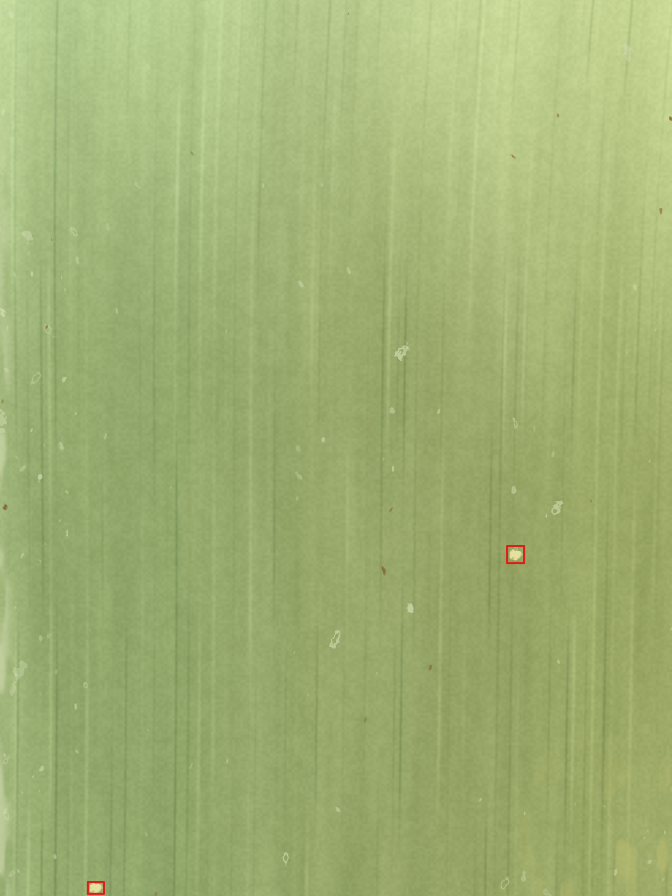
Give the GLSL for this texture, as a Shadertoy shader.

```glsl
// A pale green leaf blade seen close up: a soft light gradient, fine upright
// veins made of stretched noise and jittered lines, then ragged pale flecks
// and rust specks scattered by cell, and two thin red marker frames.

const vec3 SHADE_GREEN = vec3(0.588, 0.652, 0.412);
const vec3 LIGHT_GREEN = vec3(0.765, 0.838, 0.595);
const vec3 FLECK_PALE  = vec3(0.83, 0.87, 0.70);
const vec3 SPOT_CREAM  = vec3(0.90, 0.88, 0.62);
const vec3 SCAR_YELLOW = vec3(0.74, 0.74, 0.43);
const vec3 RUST        = vec3(0.48, 0.34, 0.18);
const vec3 MARKER_RED  = vec3(0.85, 0.13, 0.10);

float hash(vec2 p) {
    vec3 q = fract(vec3(p.xyx) * 0.1031);
    q += dot(q, q.yzx + 33.33);
    return fract((q.x + q.y) * q.z);
}

float noise(vec2 p) {
    vec2 i = floor(p), f = fract(p);
    f = f * f * (3.0 - 2.0 * f);
    return mix(mix(hash(i), hash(i + vec2(1, 0)), f.x),
               mix(hash(i + vec2(0, 1)), hash(i + vec2(1, 1)), f.x), f.y);
}

// Broad light: bright at the top, warm on the right, greener on the left
vec3 leafTone(vec2 uv) {
    float sway = 0.03 * sin(uv.x * 7.0 + 1.0) + 0.02 * sin(uv.x * 15.0 + uv.y * 4.0);
    float lift = smoothstep(0.48, 1.15, uv.y + 0.12 * (uv.x - 0.5) + sway);
    vec3 tone = mix(SHADE_GREEN, LIGHT_GREEN, lift);
    tone += vec3(0.022, 0.010, -0.010) * smoothstep(0.45, 1.0, uv.x);
    tone += vec3(-0.018, 0.0, 0.004) * smoothstep(0.5, 0.2, uv.x);
    return tone + 0.05 * smoothstep(0.09, 0.0, uv.x);
}

// Soft bands of several widths, stretched along the blade
float streaks(vec2 p) {
    float sum = 0.0, amp = 0.5, freq = 28.0;
    for (int i = 0; i < 4; i++) {
        sum += amp * (noise(vec2(p.x * freq, p.y * (2.0 + freq * 0.04)) + float(i) * 19.0) - 0.5);
        freq *= 1.9;
        amp *= 0.8;
    }
    return sum;
}

// Thin lines, one per column, fading in and out along their length
float veinLines(vec2 p, float columns, float width, float px) {
    float col = floor(p.x * columns);
    float x = (fract(p.x * columns) - 0.2 - 0.6 * hash(vec2(col, 3.0))) / columns;
    float fade = smoothstep(0.35, 0.85, noise(vec2(col * 7.3, p.y * 5.0)));
    return fade * hash(vec2(col, 8.0)) * smoothstep(width + px, 0.0, abs(x));
}

// Ragged blobs, one per chosen cell; some are hollow
float scatter(vec2 p, float cells, float density, float size, float hollow, float seed, float px) {
    vec2 home = floor(p * cells);
    float mask = 0.0;
    float ragged = noise(p * 210.0 + seed) - 0.5 + 0.6 * (noise(p * 420.0 + seed) - 0.5);
    for (int j = -1; j <= 1; j++)
    for (int i = -1; i <= 1; i++) {
        vec2 id = home + vec2(i, j) + seed;
        vec2 centre = home + vec2(i, j) + vec2(hash(id + 1.7), hash(id + 5.1));
        float radius = size * mix(0.35, 1.0, pow(hash(id + 9.3), 2.0));
        float a = 1.57 + 1.6 * (hash(id + 2.9) - 0.5);
        vec2 d = mat2(cos(a), -sin(a), sin(a), cos(a)) * (p - centre / cells);
        float dist = length(d * vec2(0.75, 1.5)) + ragged * radius * 1.1 - radius;
        float ring = abs(dist + radius * 0.3) - radius * 0.28;
        dist = hash(id + 4.4) < hollow ? ring : dist;
        float shown = step(hash(id + 7.7), density) * mix(0.4, 1.0, hash(id + 6.6));
        mask = max(mask, shown * smoothstep(px, -px, dist));
    }
    return mask;
}

// Cream spot inside a thin rectangular frame
vec3 markedSpot(vec3 colour, vec2 d, vec2 halfSize, float px) {
    float lump = length(d * vec2(0.8, 1.0)) + 0.003 * (noise(d * 350.0 + 40.0) - 0.5);
    colour = mix(colour, SPOT_CREAM, smoothstep(px, -px, lump - 0.0052));
    vec2 q = abs(d) - halfSize;
    float edge = length(max(q, 0.0)) + min(max(q.x, q.y), 0.0);
    return mix(colour, MARKER_RED, smoothstep(px, 0.0, abs(edge) - 0.0006));
}

void mainImage(out vec4 fragColor, in vec2 fragCoord) {
    vec2 uv = fragCoord / iResolution.xy;
    vec2 p = fragCoord / iResolution.y;
    float px = 1.0 / iResolution.y;

    // Blade coordinates lean slightly, more so near the upper right
    vec2 blade = p - vec2(0.05 * p.x * p.y * p.y + 0.002 * sin(p.y * 6.0), 0.0);
    vec3 colour = leafTone(uv);
    colour += vec3(0.9, 0.85, 0.8) * 0.075 * streaks(blade);
    colour -= vec3(0.085, 0.07, 0.06) * veinLines(blade, 75.0, 0.0016, px);
    colour += vec3(0.06, 0.06, 0.055) * veinLines(blade + 4.0, 48.0, 0.0025, px);

    // Mottling and fine grain
    colour += 0.018 * (noise(p * 75.0) - 0.5) + 0.035 * (noise(p * 330.0) - 0.5);

    // Damage gathers at the left edge and the lower right corner
    float leftWear = smoothstep(0.16, 0.0, uv.x) * smoothstep(1.0, 0.55, uv.y);
    float cornerWear = smoothstep(0.68, 0.95, uv.x) * smoothstep(0.22, 0.02, uv.y);
    float scar = smoothstep(0.55, 0.8, noise(blade * vec2(65.0, 22.0)));
    colour = mix(colour, SCAR_YELLOW, 0.5 * scar * cornerWear);
    float edgeScar = smoothstep(0.025, 0.0, uv.x) * smoothstep(0.4, 0.75, noise(p * vec2(90.0, 24.0)));
    colour = mix(colour, FLECK_PALE, 0.6 * edgeScar * leftWear);

    float wear = 0.035 + 0.34 * leftWear + 0.22 * cornerWear;
    colour = mix(colour, FLECK_PALE, 0.75 * scatter(p, 24.0, wear, 0.009, 0.5, 11.0, px));
    colour = mix(colour, FLECK_PALE, 0.6 * scatter(p, 50.0, wear * 0.7, 0.003, 0.0, 57.0, px));
    colour = mix(colour, RUST, 0.8 * scatter(p, 22.0, 0.05 + 0.12 * leftWear, 0.0035, 0.0, 83.0, px));

    colour = markedSpot(colour, p - vec2(0.5755, 0.381), vec2(0.0095), px);
    colour = markedSpot(colour, p - vec2(0.107, 0.009), vec2(0.009, 0.0065), px);
    fragColor = vec4(clamp(colour, 0.0, 1.0), 1.0);
}
```
